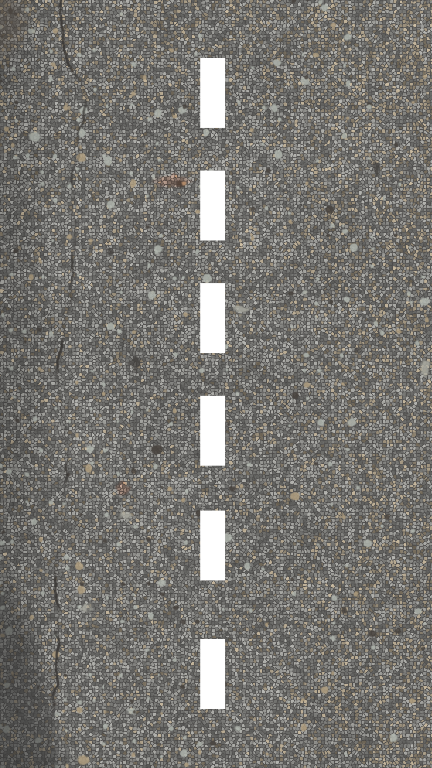
This texture is drawn by a Shadertoy shader. Its source:

```glsl
// Worn asphalt seen from above, with a broken white centre line.
// Cellular noise makes the packed grit; scattered discs make larger pebbles.
// A noisy polyline forms the crack, and soft ellipses add stains and wear.

float hash(vec2 p) {
    vec3 q = fract(p.xyx * vec3(0.1031, 0.1030, 0.0973));
    q += dot(q, q.yzx + 33.33);
    return fract((q.x + q.y) * q.z);
}

vec2 hash2(vec2 p) {
    return vec2(hash(p), hash(p + 57.3));
}

float noise(vec2 p) {
    vec2 i = floor(p), f = fract(p);
    f = f * f * (3.0 - 2.0 * f);
    return mix(mix(hash(i), hash(i + vec2(1, 0)), f.x),
               mix(hash(i + vec2(0, 1)), hash(i + 1.0), f.x), f.y);
}

float fbm(vec2 p) {
    float sum = 0.0, weight = 0.5;
    for (int i = 0; i < 4; i++) {
        sum += weight * noise(p);
        p = p * 2.03 + 17.1;
        weight *= 0.5;
    }
    return sum;
}

// Packed stones: individual tints separated by dark binder.
vec3 grit(vec2 p, float warmth) {
    vec2 cell = floor(p), id = cell;
    float nearest = 9.0, second = 9.0;
    for (int y = -1; y <= 1; y++)
    for (int x = -1; x <= 1; x++) {
        vec2 c = cell + vec2(x, y);
        float d = length(c + 0.15 + 0.7 * hash2(c) - p);
        if (d < nearest) {
            second = nearest;
            nearest = d;
            id = c;
        } else second = min(second, d);
    }
    float tone = mix(0.37, 0.69, pow(hash(id + 9.7), 1.15));
    vec3 stone = tone * vec3(1.0, 1.0, 0.975);
    float tan_ = step(1.0 - warmth, hash(id + 31.4));
    stone = mix(stone, (tone + 0.02) * vec3(1.08, 1.0, 0.86), tan_);
    return mix(vec3(0.325, 0.32, 0.315), stone, smoothstep(0.0, 0.38, second - nearest));
}

float blob(vec2 p, vec2 centre, vec2 radius) {
    return 1.0 - smoothstep(0.45, 1.0, length((p - centre) / radius));
}

// Sparse pebbles, one candidate in each grid cell.
vec3 addPebbles(vec3 col, vec2 p, float scale, float chance, float pixel) {
    vec2 q = p * scale, cell = floor(q);
    float seed = hash(cell + scale);
    vec2 d = (q - cell - 0.25 - 0.5 * hash2(cell + 4.2)) / scale;
    d.x *= 0.75 + 0.6 * hash(cell + 8.1);
    float r = (0.10 + 0.09 * hash(cell + 2.6)) / scale;
    float edge = length(d) + 0.0016 * (noise(p * 330.0) - 0.5) - r;
    vec3 tint = mix(vec3(0.69, 0.71, 0.68), vec3(0.69, 0.62, 0.50), step(0.72, hash(cell + 6.3)));
    tint = mix(tint, vec3(0.28, 0.26, 0.24), step(0.84, hash(cell + 12.8)));
    float cover = step(seed, chance) * (1.0 - smoothstep(-pixel, pixel, edge));
    return mix(col, tint, 0.85 * cover);
}

float segment(vec2 p, vec2 a, vec2 b) {
    vec2 ab = b - a;
    return length(p - a - ab * clamp(dot(p - a, ab) / dot(ab, ab), 0.0, 1.0));
}

void mainImage(out vec4 fragColor, in vec2 fragCoord) {
    vec2 p = fragCoord / iResolution.y;
    float pixel = 1.0 / iResolution.y;

    // Grit, warmer along the right and the top
    float warmth = 0.13 + 0.2 * smoothstep(0.3, 0.56, p.x) + 0.12 * smoothstep(0.75, 1.0, p.y);
    vec3 col = grit(p * 225.0, warmth);
    col *= 0.94 + 0.13 * fbm(p * vec2(9.0, 14.0));
    col += 0.07 * (noise(p * 420.0) - 0.5);

    // Pebbles, denser on the left
    float left = 1.0 - smoothstep(0.08, 0.3, p.x);
    col = addPebbles(col, p, 32.0, 0.10 + 0.12 * left, pixel);
    col = addPebbles(col, p + 0.37, 58.0, 0.12 + 0.10 * left, pixel);

    // Shaded left margin and bare binder in the lower corner
    float ragged = 0.035 * (fbm(p * 28.0) - 0.5);
    col *= 1.0 - 0.13 * (1.0 - smoothstep(0.0, 0.09, p.x + ragged));
    float bare = 1.0 - smoothstep(0.0, 0.035, p.x + ragged - 0.055 * (1.0 - smoothstep(0.0, 0.3, p.y)));
    bare *= 1.0 - smoothstep(0.16, 0.29, p.y);
    col = mix(col, col * 0.35 + 0.14, 0.75 * bare);
    col = mix(col, vec3(0.34, 0.31, 0.28), 0.45 * blob(p + ragged, vec2(0.0, 0.98), vec2(0.04, 0.07)));

    // Rusty stains, dark pits and pale chips
    vec2 w = p + 0.008 * (vec2(noise(p * 150.0), noise(p * 150.0 + 40.0)) - 0.5);
    float rust = blob(w, vec2(0.225, 0.764), vec2(0.032, 0.011)) + blob(w, vec2(0.159, 0.364), vec2(0.012, 0.009));
    col = mix(col, col * vec3(1.12, 0.91, 0.82), 0.75 * rust);
    float pit = blob(w, vec2(0.143, 0.672), vec2(0.006, 0.009)) + blob(w, vec2(0.176, 0.526), vec2(0.008, 0.013))
              + blob(w, vec2(0.491, 0.780), vec2(0.005, 0.014)) + blob(w, vec2(0.466, 0.543), vec2(0.009, 0.006));
    col = mix(col, vec3(0.26, 0.25, 0.24), 0.75 * min(pit, 1.0));
    float chip = blob(w, vec2(0.552, 0.522), vec2(0.007, 0.013)) + blob(w, vec2(0.164, 0.328), vec2(0.010, 0.008))
               + blob(w, vec2(0.313, 0.596), vec2(0.011, 0.007)) + blob(w, vec2(0.111, 0.209), vec2(0.008, 0.007));
    col = mix(col, vec3(0.68, 0.68, 0.64), 0.8 * min(chip, 1.0));

    // Long wandering crack
    vec2 path[12] = vec2[12](vec2(0.078, 1.0), vec2(0.082, 0.935), vec2(0.109, 0.876), vec2(0.096, 0.766),
        vec2(0.096, 0.688), vec2(0.089, 0.596), vec2(0.070, 0.512), vec2(0.086, 0.440),
        vec2(0.081, 0.349), vec2(0.072, 0.232), vec2(0.078, 0.167), vec2(0.059, 0.0));
    vec2 bent = p + vec2(0.014 * (fbm(vec2(p.y * 45.0, 3.0)) - 0.47), 0.0);
    float crack = 1.0;
    for (int i = 0; i < 11; i++) crack = min(crack, segment(bent, path[i], path[i + 1]));
    float depth = 0.25 + 0.6 * smoothstep(0.3, 0.65, noise(vec2(p.y * 26.0, 8.0)));
    col = mix(col, vec3(0.22, 0.21, 0.20), depth * (1.0 - smoothstep(0.0005, 0.0014 + pixel, crack)));

    // Painted dashes; the lowest gaps are wider
    for (int i = 0; i < 6; i++) {
        float y = 0.879 - 0.1466 * float(i) - (i > 3 ? 0.0029 : 0.0) - (i > 4 ? 0.0207 : 0.0);
        vec2 d = abs(p - vec2(0.277, y)) - vec2(0.0162, 0.0455);
        col = mix(col, vec3(1.0), 1.0 - smoothstep(-0.5 * pixel, 0.5 * pixel, max(d.x, d.y)));
    }
    fragColor = vec4(clamp(col, 0.0, 1.0), 1.0);
}
```
